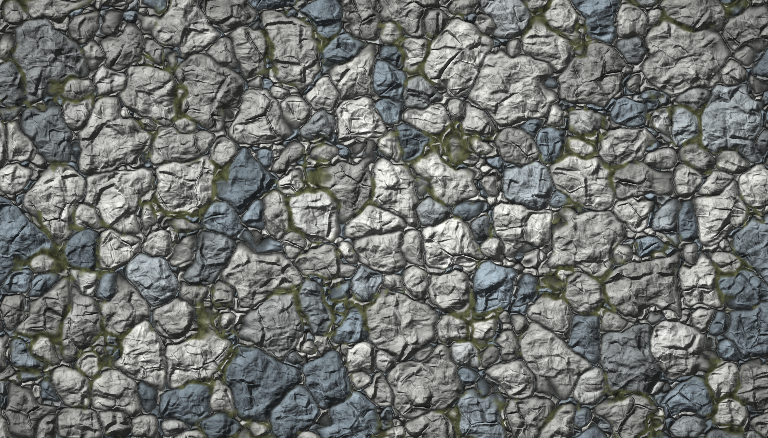
A Shadertoy shader for this texture:

```glsl
// A weathered bed of rough cobbles with pebbles, soil and moss in the joints.
// Stones are cells of a size-weighted cellular noise; chiselled facets, cracks
// and grain are added to a height field that is lit from the upper left.

const float ROWS = 13.0;      // stone cells per canvas height
const vec3 WARM_GREY = vec3(0.635, 0.635, 0.62);
const vec3 SLATE_BLUE = vec3(0.46, 0.505, 0.535);
const vec3 SOIL = vec3(0.125, 0.13, 0.125);
const vec3 MOSS = vec3(0.28, 0.29, 0.18);

struct Stone { float edge; float id; };
struct Relief { float height; float edge; float id; float crack; };

vec3 hash3(vec2 c) {
    vec3 v = fract(c.xyx * vec3(0.1031, 0.1030, 0.0973));
    v += dot(v, v.yxz + 33.33);
    return fract((v.xxy + v.yzz) * v.zyx);
}

// Layered, rotated sines, roughly -1 to 1
float ripple(vec2 p) {
    float sum = 0.0, amp = 0.5;
    for (int i = 0; i < 5; i++) {
        p = mat2(0.8, 0.6, -0.6, 0.8) * p * 1.9 + 1.7;
        p += 0.6 * sin(p.yx * 0.9);
        sum += amp * sin(p.x) * sin(p.y);
        amp *= 0.58;
    }
    return sum;
}

// Blocky cells whose weights vary; a soft second distance rounds the corners
Stone cobbles(vec2 p, float bulk) {
    vec2 base = floor(p);
    float nearest = 8.0, rest = 0.0, id = 0.0;
    for (int y = -2; y <= 2; y++)
    for (int x = -2; x <= 2; x++) {
        vec2 cell = base + vec2(x, y);
        vec3 rnd = hash3(cell), turn = hash3(cell + 71.0);
        vec2 q = p - cell - 0.12 - 0.76 * rnd.xy;
        vec2 axis = normalize(turn.xy - 0.5 + 0.001);
        q = abs(vec2(dot(q, axis) * 0.86, dot(q, vec2(-axis.y, axis.x))));
        float d = mix(length(q), max(q.x, q.y), 0.65) - bulk * pow(rnd.z, 2.7);
        rest += exp(-13.0 * max(d, nearest));
        if (d < nearest) { nearest = d; id = turn.z; }
    }
    float second = -log(max(rest, 1e-12)) / 13.0;
    return Stone(0.5 * (second - nearest), id);
}

// x: height of randomly tilted planes, y: distance to the seam between them
vec2 facets(vec2 p) {
    vec2 base = floor(p);
    float first = 8.0, second = 8.0, plane = 0.0;
    for (int y = -1; y <= 1; y++)
    for (int x = -1; x <= 1; x++) {
        vec2 cell = base + vec2(x, y);
        vec2 q = p - cell - hash3(cell).xy;
        float d = length(q);
        second = min(second, max(d, first));
        if (d < first) { first = d; plane = dot(q, hash3(cell + 19.0).xy - 0.5); }
    }
    return vec2(plane, second - first);
}

Relief relief(vec2 p) {
    vec2 bent = p + 0.07 * vec2(ripple(p * 1.8), ripple(p * 1.8 + 9.0));
    Stone s = cobbles(bent, 0.88);
    float joint = 0.006 + 0.06 * smoothstep(0.0, 0.5, ripple(p * 0.5));
    float edge = s.edge - joint;
    // Pebbles fill the wider joints
    if (edge < 0.0) {
        s = cobbles(bent * 2.8 + 40.0, 0.4);
        edge = 2.0 * min((s.edge - 0.015) / 2.8, -edge);
    }
    float body = smoothstep(0.0, 0.12, edge);
    // Large faces, then small chips
    vec2 face = facets(bent * 1.1 + s.id * 37.0);
    vec2 chip = facets(bent * vec2(2.6, 3.4) + s.id * 53.0);
    float cracked = step(0.45, fract(s.id * 5.7)) * smoothstep(-0.15, 0.15, ripple(p * 0.9 + 2.0));
    float crack = cracked * body * (1.0 - smoothstep(0.005, 0.06, face.y));
    float height = 0.21 * (1.0 - exp(-7.0 * max(edge, 0.0)));
    height += body * 0.65 * face.x * smoothstep(0.0, 0.25, face.y);
    height += body * 0.17 * chip.x * smoothstep(0.0, 0.2, chip.y);
    height += body * 0.065 * ripple(p * 3.3 + s.id * 20.0) - 0.05 * crack;
    return Relief(height, edge, s.id, crack);
}

vec3 stoneColor(float id, float blotch) {
    float blue = smoothstep(0.55, 0.85, fract(id * 7.3));
    float tone = 0.86 + 0.3 * fract(id * 13.1);
    return mix(WARM_GREY, SLATE_BLUE, blue) * (tone + 0.16 * blotch);
}

void mainImage(out vec4 fragColor, in vec2 fragCoord) {
    vec2 p = fragCoord / iResolution.y * ROWS + 3.0;

    // Slope and light
    float eps = 0.04;
    Relief here = relief(p);
    vec2 slope = vec2(relief(p + vec2(eps, 0.0)).height,
                      relief(p + vec2(0.0, eps)).height) - here.height;
    vec3 normal = normalize(vec3(-slope / eps, 1.0));
    float diffuse = max(dot(normal, normalize(vec3(-0.38, 0.55, 0.68))), 0.0);

    // Stone, with dark contact shadow in joints and cracks
    float grain = ripple(p * 5.0);
    vec3 color = stoneColor(here.id, ripple(p * 1.5 + 4.0) + grain);
    color *= 0.27 + 0.96 * diffuse;
    color *= 1.0 - 0.5 * here.crack;
    color = mix(SOIL * (1.0 + 0.6 * grain), color, smoothstep(-0.025, 0.06, here.edge));

    // Moss creeping out of the joints in patches
    float patches = smoothstep(0.08, 0.4, ripple(p * 0.6 + 5.0) + 0.3 * grain);
    float moss = patches * (1.0 - smoothstep(0.015, 0.08, here.edge));
    color = mix(color, MOSS * (0.95 + 0.7 * grain), 0.8 * moss);

    // Darker toward the corners
    vec2 v = fragCoord / iResolution.xy - 0.5;
    color *= 1.08 - 0.5 * dot(v, v);
    fragColor = vec4(clamp(color, 0.0, 1.0), 1.0);
}
```
